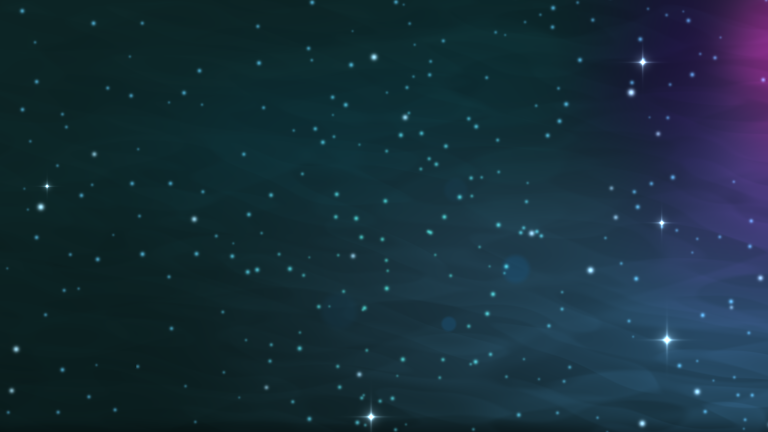
This background is drawn by a Shadertoy shader. Its source:

```glsl
const float WIDTH = 16.0 / 9.0;         // canvas width when its height is 1
const vec3 DEEP_GREEN = vec3(0.045, 0.135, 0.138);
const vec3 TEAL       = vec3(0.050, 0.215, 0.255);
const vec3 SLATE      = vec3(0.130, 0.245, 0.310);
const vec3 BLUE       = vec3(0.175, 0.345, 0.470);
const vec3 INDIGO     = vec3(0.105, 0.075, 0.235);
const vec3 VIOLET     = vec3(0.280, 0.240, 0.530);
const vec3 MAGENTA    = vec3(0.530, 0.170, 0.530);
const vec3 STAR_BLUE  = vec3(0.320, 0.650, 0.820);
const vec3 STAR_GREEN = vec3(0.250, 0.780, 0.680);
const vec3 STAR_PALE  = vec3(0.720, 0.900, 1.000);
const vec2 STROKE_DIR = vec2(0.990, 0.140);
const float STROKE_CONTRAST = 0.13;
const float WARP = 0.07;
const float SMALL_CELL = 0.042;
const float LARGE_CELL = 0.125;

// Flare stars: centre and arm length
const vec3 FLARES[5] = vec3[5](
    vec3(1.488, 0.856, 0.037), vec3(1.532, 0.484, 0.028),
    vec3(1.544, 0.213, 0.046), vec3(0.859, 0.035, 0.042),
    vec3(0.109, 0.569, 0.021));

// Soft discs: centre and radius
const vec3 DISCS[4] = vec3[4](
    vec3(1.194, 0.377, 0.036), vec3(1.039, 0.250, 0.019),
    vec3(0.785, 0.280, 0.047), vec3(1.055, 0.560, 0.030));

vec2 hash2(vec2 p) {
    vec3 q = fract(p.xyx * vec3(0.1031, 0.1030, 0.0973));
    q += dot(q, q.yzx + 33.33);
    return fract((q.xx + q.yz) * q.zy);
}

float gradientNoise(vec2 p) {
    vec2 i = floor(p), f = fract(p);
    vec2 u = f * f * f * (f * (f * 6.0 - 15.0) + 10.0);
    vec2 o = vec2(0.0, 1.0);
    float a = dot(hash2(i) * 2.0 - 1.0, f);
    float b = dot(hash2(i + o.yx) * 2.0 - 1.0, f - o.yx);
    float c = dot(hash2(i + o.xy) * 2.0 - 1.0, f - o.xy);
    float d = dot(hash2(i + o.yy) * 2.0 - 1.0, f - o.yy);
    return mix(mix(a, b, u.x), mix(c, d, u.x), u.y);
}

// Overlapping brush strokes, each with one crisp and one soft side
float brushStrokes(vec2 p) {
    vec2 q = vec2(dot(p, STROKE_DIR), dot(p, vec2(-STROKE_DIR.y, STROKE_DIR.x)));
    float sum = 0.0;
    for (int i = 0; i < 4; i++) {
        float k = float(i);
        float n = gradientNoise(q * vec2(1.7, 6.5) * (1.0 + 0.5 * k) + 17.0 * k + 40.0);
        sum += smoothstep(-0.02, 0.06, n) * (1.0 - 1.5 * n) - 0.42;
        q.y += 0.12 * q.x;
    }
    return sum * 0.5;
}

vec3 addCloud(vec3 base, vec3 tint, vec2 p, vec2 centre, vec2 size, float amount) {
    vec2 q = (p - centre) / size;
    return mix(base, tint, amount * exp(-dot(q, q)));
}

vec3 nebula(vec2 p) {
    float strokes = brushStrokes(p);
    vec2 w = p + WARP * vec2(gradientNoise(p * 4.0 + 9.0), 0.6 * strokes);
    vec3 c = DEEP_GREEN * mix(0.85, 1.05, smoothstep(0.0, 0.7, p.y));
    c = addCloud(c, TEAL, w, vec2(0.80, 0.66), vec2(0.48, 0.22), 0.65);
    c = addCloud(c, TEAL, w, vec2(1.15, 0.85), vec2(0.30, 0.30), 0.35);
    c = addCloud(c, SLATE, w, vec2(1.30, 0.42), vec2(0.52, 0.22), 0.85);
    c = addCloud(c, SLATE, w, vec2(1.00, 0.18), vec2(0.42, 0.25), 0.50);
    c = addCloud(c, BLUE, w, vec2(1.72, 0.20), vec2(0.50, 0.25), 0.95);
    c = addCloud(c, INDIGO, w, vec2(1.58, 0.86), vec2(0.17, 0.30), 0.95);
    c = addCloud(c, VIOLET, w, vec2(1.80, 0.56), vec2(0.24, 0.25), 0.85);
    c = addCloud(c, MAGENTA, w, vec2(1.82, 0.88), vec2(0.13, 0.24), 0.95);
    float strength = STROKE_CONTRAST * mix(0.7, 1.2, smoothstep(0.2, 1.4, p.x));
    return c * (1.0 + strength * strokes) * mix(0.72, 1.0, smoothstep(-0.01, 0.04, p.y));
}

// Jittered stars; density is the chance that a cell holds one
float starField(vec2 p, float cell, float radius, float density, float seed) {
    vec2 id = floor(p / cell);
    float light = 0.0;
    for (int y = -1; y <= 1; y++)
    for (int x = -1; x <= 1; x++) {
        vec2 n = id + vec2(x, y);
        vec2 traits = hash2(n + seed);
        vec2 d = p - (n + hash2(n + seed + 71.0)) * cell;
        float r = radius * mix(0.65, 1.15, traits.y);
        light += step(traits.x, density) * mix(0.35, 1.0, traits.y) * exp(-dot(d, d) / (r * r));
    }
    return light;
}

float flare(vec2 d, float arm) {
    vec2 a = abs(d) / arm;
    float cross = exp(-a.x * 2.8 - a.y * 22.0) + exp(-a.y * 2.8 - a.x * 22.0);
    return cross + 0.8 * exp(-dot(a, a) * 40.0) + 0.20 * exp(-dot(a, a) * 5.0);
}

void mainImage(out vec4 fragColor, in vec2 fragCoord) {
    vec2 p = fragCoord / iResolution.xy * vec2(WIDTH, 1.0);
    vec3 color = nebula(p);

    for (int i = 0; i < DISCS.length(); i++) {
        float d = length(p - DISCS[i].xy) / DISCS[i].z;
        float fade = i < 2 ? 0.45 : 0.13;
        color = mix(color, vec3(0.10, 0.32, 0.47), fade * (1.0 - smoothstep(0.65, 1.1, d)));
    }

    // Small stars gather in a slanted central band and near the right side
    float band = exp(-pow((p.x - 0.78 - 0.22 * p.y) / 0.38, 2.0));
    float density = 0.13 + 0.24 * band + 0.10 * smoothstep(1.3, 1.6, p.x);
    float greenZone = exp(-dot(p - vec2(0.95, 0.35), p - vec2(0.95, 0.35)) * 7.0);
    vec3 tint = mix(STAR_BLUE, STAR_GREEN, greenZone);
    color += 0.75 * tint * starField(p, SMALL_CELL, 0.0046, density, 13.0);
    float brightDensity = 0.13 + 0.22 * smoothstep(0.9, 1.5, p.x);
    color += STAR_PALE * starField(p, LARGE_CELL, 0.0067, brightDensity, 151.0);

    for (int i = 0; i < FLARES.length(); i++)
        color += STAR_PALE * flare(p - FLARES[i].xy, FLARES[i].z);

    fragColor = vec4(min(color, 1.0), 1.0);
}
```
